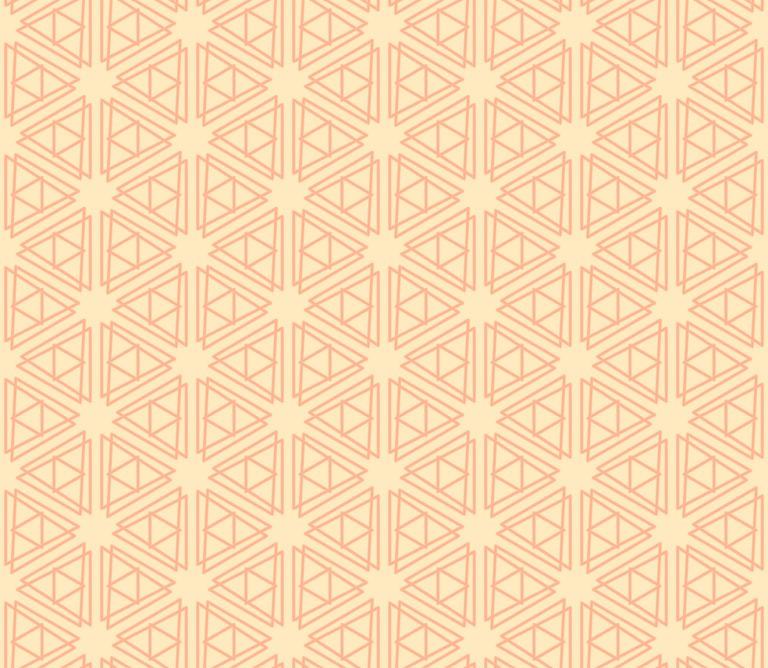
This pattern is drawn by a WebGL 2 fragment shader. Its source:

```glsl
#version 300 es
precision highp float;

uniform vec2 u_resolution;
out vec4 fragColor;

const vec3 CREAM = vec3(1.0, 0.918, 0.75);
const vec3 CORAL = vec3(1.0, 0.705, 0.57);

const vec2 REPEATS = vec2(4.0, 5.975);     // cells across and down
const float ROW_HEIGHT = 0.57735;          // cell height when its width is 1
const float ROW_PHASE = 0.233;             // vertical offset, in rows
const float HALF_WIDTH = 0.0076;           // half of the line width
const float SOFTNESS = 0.005;              // half of the edge blur

// Ends of one outer line, and one corner of the middle triangle
const vec2 OUTER_TOP = vec2(-0.137, 0.201);
const vec2 OUTER_BOTTOM = vec2(-0.137, -0.177);
const vec2 MIDDLE_CORNER = vec2(-0.104, 0.0);

// Rotation by a third of a turn, clockwise
const mat2 THIRD_TURN = mat2(-0.5, -0.8660254, 0.8660254, -0.5);

float segmentDistance(vec2 p, vec2 a, vec2 b) {
  vec2 pa = p - a;
  vec2 ba = b - a;
  return length(pa - ba * clamp(dot(pa, ba) / dot(ba, ba), 0.0, 1.0));
}

// Interlaced triangle pointing right, centred on the origin
float motifDistance(vec2 p) {
  float d = 1.0;
  for (int side = 0; side < 3; side++) {
    d = min(d, segmentDistance(p, OUTER_TOP, OUTER_BOTTOM));
    d = min(d, segmentDistance(p, OUTER_BOTTOM, THIRD_TURN * OUTER_TOP));
    d = min(d, segmentDistance(p, MIDDLE_CORNER, THIRD_TURN * MIDDLE_CORNER));
    p = THIRD_TURN * p;
  }
  return d;
}

// Signed distance to the nearest row centre
float wrapRow(float row) {
  return (fract(row + 0.5) - 0.5) * ROW_HEIGHT;
}

void main() {
  vec2 cell = gl_FragCoord.xy / u_resolution * REPEATS;

  // Half-cell columns, every second one shifted by half a row
  float column = floor(cell.x * 2.0);
  float x = cell.x - column * 0.5;
  float row = cell.y - ROW_PHASE - 0.5 * mod(column, 2.0);

  // Each column holds right-pointing and half-turned triangles
  vec2 rightward = vec2(x - 1.0 / 6.0, wrapRow(row));
  vec2 leftward = vec2(x - 1.0 / 3.0, wrapRow(row + 0.5));
  float d = min(motifDistance(rightward), motifDistance(-leftward));

  // Soft line edges, never sharper than a pixel
  float blur = max(SOFTNESS, 0.7 * REPEATS.x / u_resolution.x);
  float ink = 1.0 - smoothstep(HALF_WIDTH - blur, HALF_WIDTH + blur, d);
  fragColor = vec4(mix(CREAM, CORAL, ink), 1.0);
}
```
